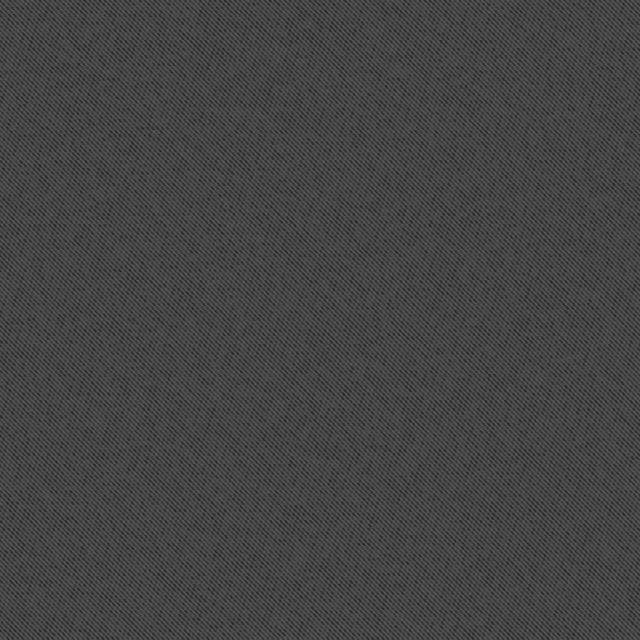
A WebGL 2 fragment shader for this texture:

```glsl
#version 300 es
precision highp float;
// Dark grey twill cloth: rows of steep slanted stitches forming fine diagonals.
uniform vec2 u_resolution;
out vec4 outColor;

const vec3 THREAD_LIGHT = vec3(0.322);
const vec3 STITCH_DARK = vec3(0.165);
const vec2 STITCHES = vec2(128.0, 512.0 / 3.0); // repeats across and rows down
const float ROW_SHIFT = 0.75;             // sideways step per row, in repeats
const float LEAN = 0.55;                  // slant inside one stitch
const float HALF_WIDTH = 0.24;
const float GRAIN_CELLS = 512.0;
const int SAMPLES = 4;

float hash(vec2 p) {
    vec3 q = fract(vec3(p.xyx) * 0.1031);
    q += dot(q, q.yzx + 33.33);
    return fract((q.x + q.y) * q.z);
}

// Soft band centred on zero
float band(float d, float halfWidth, float blur) {
    return 1.0 - smoothstep(halfWidth - blur, halfWidth + blur, abs(d));
}

// Darkness of the stitch covering a point, with uneven width and depth
float stitchMask(vec2 uv, vec2 repeats, float shift, float lean) {
    float y = uv.y * repeats.y;
    float row = floor(y);
    float along = fract(y) - 0.5;
    float x = uv.x * repeats.x + row * shift + lean * along;
    vec2 id = vec2(floor(x), row);
    float width = HALF_WIDTH + 0.06 * (hash(id + 17.0) - 0.5);
    float depth = mix(0.55, 1.0, hash(id));
    float ends = mix(0.75, 1.0, band(along, 0.4, 0.1));
    return band(fract(x) - 0.5, width, 0.1) * depth * ends;
}

vec3 cloth(vec2 uv) {
    float stitch = stitchMask(uv, STITCHES, ROW_SHIFT, LEAN);
    float grain = hash(floor(uv * GRAIN_CELLS) + 71.0) - 0.5;
    return mix(THREAD_LIGHT, STITCH_DARK, stitch) + 0.02 * grain;
}

void main() {
    // Average a grid of points in each pixel for smooth edges
    vec3 sum = vec3(0.0);
    for (int j = 0; j < SAMPLES; j++) {
        for (int i = 0; i < SAMPLES; i++) {
            vec2 offset = (vec2(i, j) + 0.5) / float(SAMPLES) - 0.5;
            sum += cloth((gl_FragCoord.xy + offset) / u_resolution);
        }
    }
    outColor = vec4(sum / float(SAMPLES * SAMPLES), 1.0);
}
```
